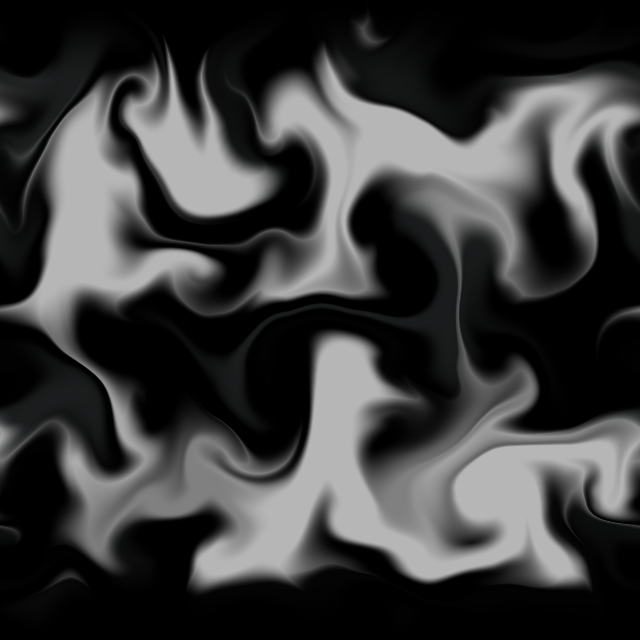
Give the GLSL for this texture, as a Shadertoy shader.

```glsl
const float TAU = 6.2831853;
const int FLOW_STEPS = 12;
const vec3 SMOKE = vec3(0.715);
const vec3 HAZE = vec3(0.105, 0.11, 0.112);

float hash(vec2 cell, float seed) {
    return fract(sin(dot(cell, vec2(127.1, 311.7)) + seed * 17.3) * 43758.5453);
}

// Smooth value noise that wraps horizontally
float noise(vec2 p, vec2 cells, float seed) {
    p *= cells;
    vec2 i = floor(p);
    vec2 f = p - i;
    f = f * f * f * (f * (f * 6.0 - 15.0) + 10.0);
    float left = mod(i.x, cells.x);
    float right = mod(i.x + 1.0, cells.x);
    float low = mix(hash(vec2(left, i.y), seed), hash(vec2(right, i.y), seed), f.x);
    float high = mix(hash(vec2(left, i.y + 1.0), seed), hash(vec2(right, i.y + 1.0), seed), f.x);
    return mix(low, high, f.y);
}

// Distance to the nearest scattered point, in cell units
float pointDistance(vec2 p, vec2 cells, float seed) {
    p *= cells;
    vec2 base = floor(p);
    float nearest = 4.0;
    for (int y = -1; y <= 1; y++) {
        for (int x = -1; x <= 1; x++) {
            vec2 cell = base + vec2(x, y);
            vec2 id = vec2(mod(cell.x, cells.x), cell.y);
            vec2 point = cell + vec2(hash(id, seed), hash(id, seed + 1.0));
            nearest = min(nearest, distance(p, point));
        }
    }
    return nearest;
}

float streamFunction(vec2 p) {
    return 0.04 * noise(p, vec2(5.0), 3.0) + 0.013 * noise(p, vec2(9.0), 8.0);
}

// Divergence-free velocity, perpendicular to the stream gradient
vec2 curl(vec2 p) {
    const float e = 0.002;
    float here = streamFunction(p);
    float dx = streamFunction(p + vec2(e, 0.0)) - here;
    float dy = streamFunction(p + vec2(0.0, e)) - here;
    return vec2(dy, -dx) / e;
}

vec2 advect(vec2 p) {
    for (int i = 0; i < FLOW_STEPS; i++) {
        p += curl(p) / float(FLOW_STEPS);
    }
    return p;
}

// Two belts of plumes: round dark hollows leave pointed bright tongues
float plumes(vec2 p, float height) {
    float belt = -cos(2.0 * TAU * height);
    float hollows = pointDistance(p, vec2(5.0, 6.0), 21.0);
    float patches = noise(p, vec2(4.0, 5.0), 12.0);
    return 0.7 * hollows + 0.45 * patches + 0.19 * belt;
}

void mainImage(out vec4 fragColor, in vec2 fragCoord) {
    vec2 uv = fragCoord / iResolution.xy;
    vec2 p = advect(uv);

    // Plumes thin out toward the upper and lower margins
    float body = plumes(p, mix(uv.y, p.y, 0.5));
    float margin = smoothstep(0.0, 0.13, min(uv.y, 1.0 - uv.y));
    body -= 0.3 * (1.0 - margin);
    float density = smoothstep(0.47, 0.76, body);

    // A few dimmer regions
    float shade = mix(0.7, 1.0, smoothstep(0.12, 0.4, noise(p, vec2(4.0, 5.0), 34.0)));
    vec3 color = SMOKE * density * shade;

    // Faint stretched wisps in the dark
    float wisp = smoothstep(0.45, 0.95, noise(p, vec2(4.0, 12.0), 55.0));
    color += HAZE * wisp * (1.0 - density) * margin;

    fragColor = vec4(color, 1.0);
}
```
